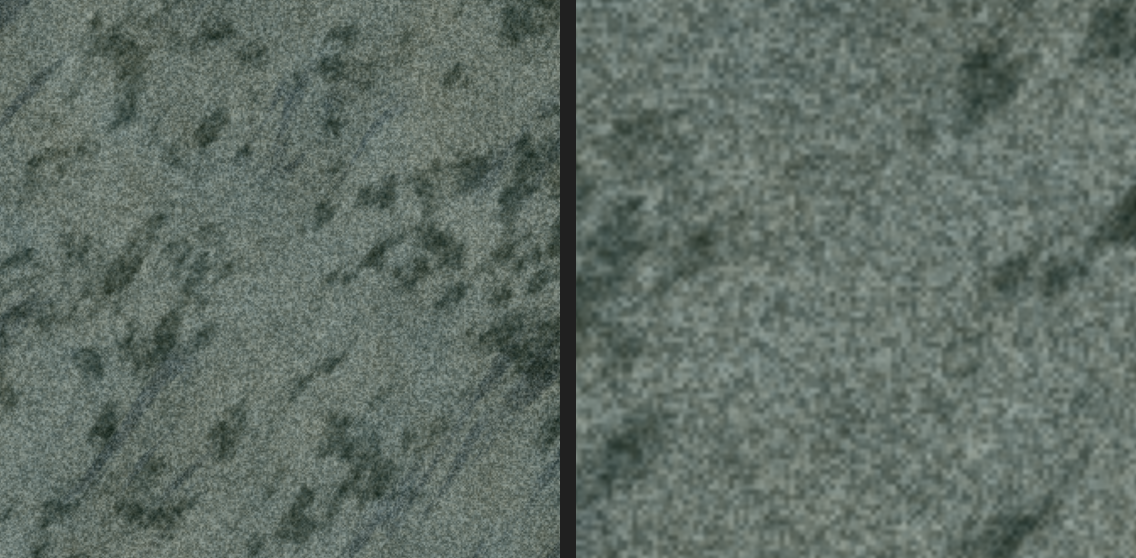
Left, the full canvas; right, a detail of the centre.
Write a WebGL 1 fragment shader that draws this texture.

```glsl
precision highp float;
// Draws grey-green granite with dark ragged clumps and slanting veins.
uniform vec2 u_resolution;

const vec3 STONE_COLOR = vec3(0.407, 0.455, 0.424);
const vec3 CLUMP_SHADE = vec3(0.185, 0.180, 0.182);
const vec3 VEIN_SHADE = vec3(0.100, 0.095, 0.075);
const vec3 WARM_TINT = vec3(0.035, 0.004, -0.030);
const vec2 VEIN_DIRECTION = vec2(0.60, 0.80);
const vec2 CLUMP_SCALE = vec2(13.0, 23.0);   // along, across the slant
const vec2 VEIN_SCALE = vec2(4.5, 27.0);
const float REGION_SCALE = 4.6;
const float FLECK_SCALE = 105.0;
const float FINE_GRAIN_SCALE = 330.0;
const float COARSE_GRAIN_SCALE = 165.0;
const float FINE_GRAIN = 0.19;
const float COARSE_GRAIN = 0.13;
const float CLOUD_CONTRAST = 0.13;

float hash(vec2 cell) {
  vec3 p = fract(vec3(cell.xyx) * 0.1031);
  p += dot(p, p.yzx + 33.33);
  return fract((p.x + p.y) * p.z);
}

float noise(vec2 p) {
  vec2 cell = floor(p);
  vec2 f = fract(p);
  f = f * f * (3.0 - 2.0 * f);
  float low = mix(hash(cell), hash(cell + vec2(1.0, 0.0)), f.x);
  float high = mix(hash(cell + vec2(0.0, 1.0)), hash(cell + 1.0), f.x);
  return mix(low, high, f.y);
}

// Layered noise, each octave turned to hide the lattice; mean is 0.5.
float fractalNoise(vec2 p) {
  float sum = 0.0;
  float total = 0.0;
  float weight = 1.0;
  for (int i = 0; i < 5; i++) {
    sum += weight * noise(p);
    total += weight;
    weight *= 0.6;
    p = mat2(1.6, 1.2, -1.2, 1.6) * p + 17.3;
  }
  return sum / total;
}

void main() {
  vec2 uv = gl_FragCoord.xy / u_resolution.y;

  // Slanted frame, bent a little so the veins are not ruler straight
  vec2 bend = vec2(noise(uv * 7.0 + 3.0), noise(uv * 7.0 + 41.0)) - 0.5;
  vec2 bent = uv + 0.045 * bend;
  vec2 acrossDirection = vec2(-VEIN_DIRECTION.y, VEIN_DIRECTION.x);
  vec2 slanted = vec2(dot(bent, VEIN_DIRECTION), dot(bent, acrossDirection)) + 5.0;

  // Dark clumps gathered in broad regions and broken into flecks
  float region = fractalNoise(uv * REGION_SCALE + 60.0) - 0.5;
  float clumpField = fractalNoise(slanted * CLUMP_SCALE) + 0.6 * region;
  float clump = smoothstep(0.50, 0.78, clumpField);
  clump *= 0.6 + 0.8 * noise(uv * FLECK_SCALE + 9.0);

  // Long thin veins that come and go
  float veinField = fractalNoise(slanted * VEIN_SCALE + 80.0);
  float veinPresence = smoothstep(0.35, 0.65, noise(uv * 4.0 + 23.0));
  float vein = smoothstep(0.54, 0.72, veinField) * veinPresence;

  // Pale clouds and crystalline grain
  float cloud = fractalNoise(slanted * vec2(5.0, 9.0) + 130.0) - 0.5;
  float grain = FINE_GRAIN * (noise(uv * FINE_GRAIN_SCALE + 11.0) - 0.5);
  vec2 turned = mat2(0.8, 0.6, -0.6, 0.8) * uv;
  grain += COARSE_GRAIN * (noise(turned * COARSE_GRAIN_SCALE + 200.0) - 0.5);
  grain *= 1.0 - 0.35 * clump;

  // Slight drift between brownish and bluish stone
  float warmth = fractalNoise(uv * 9.0 + 150.0) - 0.5;
  warmth += 0.5 * (noise(uv * 190.0 + 70.0) - 0.5);

  vec3 color = STONE_COLOR + CLOUD_CONTRAST * cloud + grain;
  color += WARM_TINT * warmth;
  color -= CLUMP_SHADE * clump;
  color -= VEIN_SHADE * vein * (1.0 - 0.5 * clump);
  gl_FragColor = vec4(clamp(color, 0.0, 1.0), 1.0);
}
```
